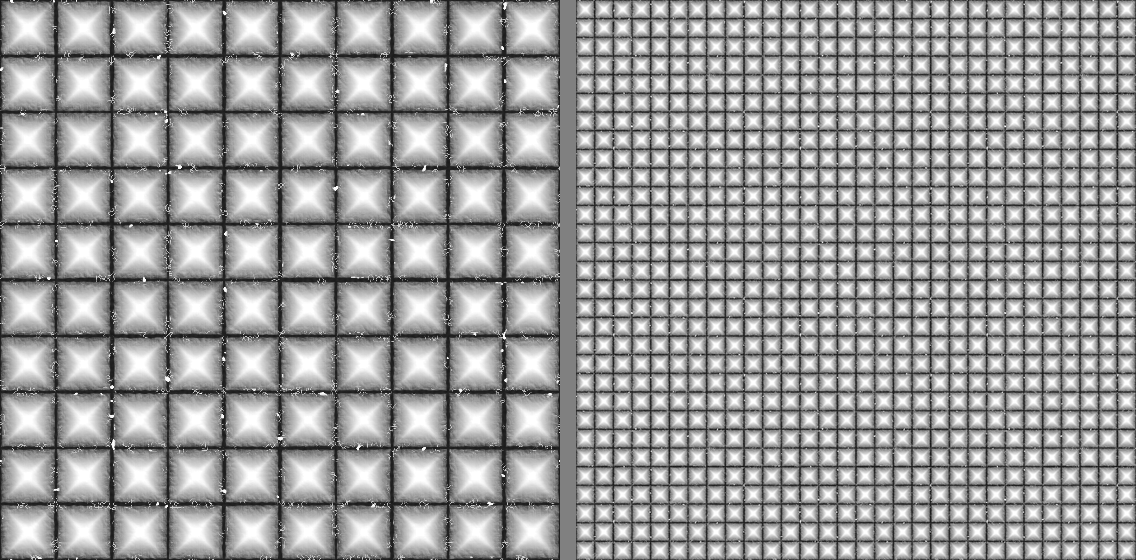
Left, the tile; right, the same tile 3 across and 3 down.
A three.js fragment shader for this texture map:

```glsl
// Grid of worn grey pyramid studs parted by dark grooves, with chipped white edges.
varying vec2 vUv;

const float REPEATS = 10.0;          // studs across and down
const float GROOVE_HALF = 0.027;     // half groove width, in studs
const float GROOVE_SOFT = 0.014;     // edge smoothing, in studs
const float GROOVE_TONE = 0.125;
const float PEAK_TONE = 1.09;
const float SLOPE_FALL = 0.67;       // tone lost from peak to rim
const float RIDGE_GAIN = 0.07;       // brightness of the diagonal ridges
const float TILE_VARIATION = 0.035;
const float ROCK_FREQ = 60.0;        // lumps across the canvas
const float FLECK_FREQ = 128.0;
const float CHIP_FREQ = 76.0;
const vec2 LIGHT_STEP = vec2(0.0014, 0.0024);

float hash(vec2 p) {
  vec3 q = fract(vec3(p.xyx) * 0.1031);
  q += dot(q, q.yzx + 33.33);
  return fract((q.x + q.y) * q.z);
}

vec2 gradient(vec2 cell, float period) {
  float angle = 6.28318 * hash(mod(cell, period) + period);
  return vec2(cos(angle), sin(angle));
}

// Gradient noise that wraps after "period" cells, which span the canvas.
float noise(vec2 uv, float period) {
  vec2 p = uv * period;
  vec2 i = floor(p);
  vec2 f = p - i;
  vec2 w = f * f * f * (f * (f * 6.0 - 15.0) + 10.0);
  vec2 e = vec2(1.0, 0.0);
  float bottom = mix(dot(gradient(i, period), f),
                     dot(gradient(i + e.xy, period), f - e.xy), w.x);
  float top = mix(dot(gradient(i + e.yx, period), f - e.yx),
                  dot(gradient(i + e.xx, period), f - e.xx), w.x);
  return mix(bottom, top, w.y);
}

// Rounded lumps with sharp creases between them.
float rockHeight(vec2 uv) {
  float height = 0.0;
  float amplitude = 0.6;
  float period = ROCK_FREQ;
  for (int octave = 0; octave < 3; octave++) {
    height += amplitude * abs(noise(uv, period));
    amplitude *= 0.55;
    period *= 2.0;
  }
  return height;
}

// Smooth pyramid: white peak, grey rim, lighter diagonal ridges.
float studTone(vec2 arm, float reach) {
  float tone = PEAK_TONE - SLOPE_FALL * reach;
  float ridge = exp(-40.0 * pow(arm.x - arm.y, 2.0));
  tone += RIDGE_GAIN * ridge * smoothstep(0.1, 0.35, reach)
        * (1.0 - smoothstep(0.5, 0.85, reach));
  return tone - 0.09 * smoothstep(0.76, 0.97, reach);
}

// Groove coverage; the width differs per line and wanders along it.
float grooveMask(vec2 grid, vec2 uv) {
  vec2 line = mod(floor(grid + 0.5), REPEATS);
  vec2 away = abs(fract(grid + 0.5) - 0.5);
  vec2 width = GROOVE_HALF * (0.75 + 0.5 * vec2(hash(line.xx + 3.0), hash(line.yy + 19.0)));
  width *= 1.0 + 0.6 * noise(uv, 7.0);
  width += 0.016 * noise(uv, 110.0);
  vec2 cover = 1.0 - smoothstep(width - GROOVE_SOFT, width + GROOVE_SOFT, away);
  return max(cover.x, cover.y);
}

// Thin bright scratches in patches around the rim.
float fleckMask(vec2 uv, float reach) {
  float vein = 1.0 - smoothstep(0.02, 0.11, abs(noise(uv, FLECK_FREQ)));
  float patches = smoothstep(0.06, 0.26, noise(uv + 0.37, 44.0));
  return vein * patches * smoothstep(0.74, 0.9, reach);
}

// Larger broken crumbs, clustered along the grooves.
float chipMask(vec2 uv, float reach) {
  float crumb = noise(uv, CHIP_FREQ) + 0.35 * noise(uv, 2.0 * CHIP_FREQ);
  float cluster = smoothstep(0.0, 0.3, noise(uv + 0.61, 24.0));
  float limit = mix(0.75, 0.3, cluster);
  return smoothstep(limit, limit + 0.09, crumb) * smoothstep(0.84, 0.93, reach);
}

void main() {
  vec2 uv = vUv;
  vec2 grid = uv * REPEATS;
  vec2 tile = mod(floor(grid), REPEATS);

  // Bend the stud contours slightly so that no slope is quite straight.
  vec2 arm = abs(fract(grid) - 0.5) * 2.0;
  float reach = max(arm.x, arm.y);
  float rim = smoothstep(0.35, 0.95, reach);
  float bend = 0.06 * noise(uv, 34.0) * smoothstep(0.1, 0.5, reach);
  float tone = studTone(arm, reach + bend);
  tone += TILE_VARIATION * (hash(tile + 7.0) - 0.5);

  // Rough stone, strongest at the rim.
  float relief = rockHeight(uv) - rockHeight(uv + LIGHT_STEP);
  tone += relief * mix(0.08, 0.6, rim * rim);
  tone += 0.07 * rim * noise(uv, 90.0);

  // Grooves, then bright wear over them.
  tone = mix(tone, GROOVE_TONE + 0.05 * noise(uv, 150.0), grooveMask(grid, uv));
  tone = mix(tone, 0.9, 0.85 * fleckMask(uv, reach));
  tone = mix(tone, 0.98, chipMask(uv, reach));
  gl_FragColor = vec4(vec3(clamp(tone, 0.0, 1.0)), 1.0);
}
```
